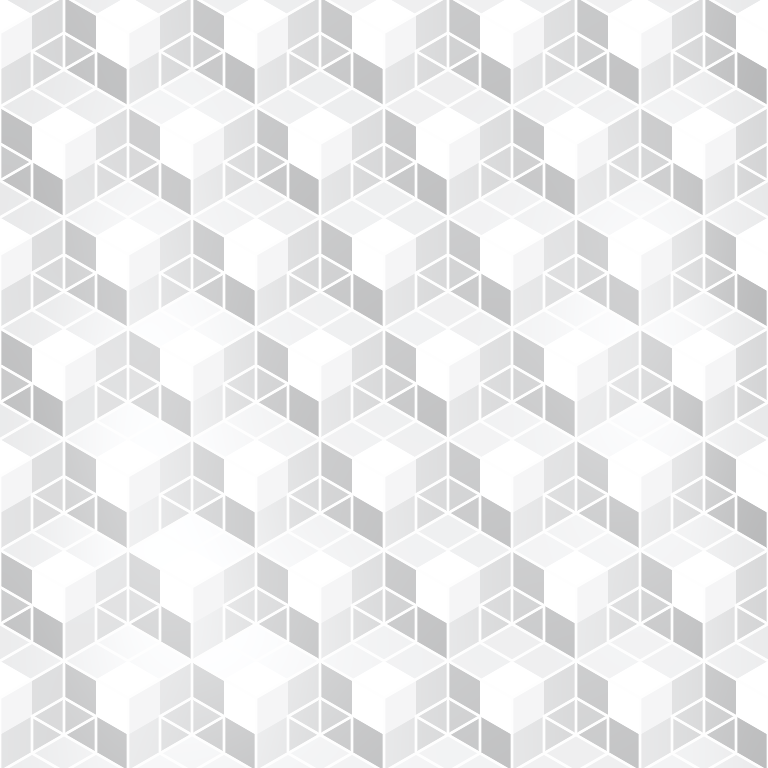
Write a three.js fragment shader that draws this pattern.

```glsl
// Pale isometric cubes with notched white corners, star-cut joints and soft pools of light.
varying vec2 vUv;

const float ROOT3 = 1.7320508;
const float CUBES_ACROSS = 6.0;

float hash(vec2 id) {
  return fract(sin(dot(id, vec2(127.1, 311.7))) * 4375.85);
}

float glow(vec2 centre, vec2 radius) {
  vec2 d = (vUv - centre) / radius;
  return exp(-dot(d, d));
}

// Offset from the nearest centre of a hexagonal grid with unit spacing
vec2 hexOffset(vec2 p) {
  vec2 period = vec2(1.0, ROOT3);
  vec2 a = mod(p + 0.5 * period, period) - 0.5 * period;
  vec2 b = mod(p, period) - 0.5 * period;
  return dot(a, a) < dot(b, b) ? a : b;
}

void main() {
  vec2 p = vUv * CUBES_ACROSS - vec2(0.5, 3.146);
  float aa = fwidth(vUv.x * CUBES_ACROSS);
  vec2 q = hexOffset(p);
  vec2 id = floor((p - q) * vec2(2.0, 2.0 / ROOT3) + 0.5);

  // Face coordinates: 0 at the front corner of the cube, 1 at its outline
  bool isTop = q.y * ROOT3 > abs(q.x);
  vec2 face = isTop
    ? vec2(ROOT3 * q.y + q.x, ROOT3 * q.y - q.x)
    : vec2(2.0 * abs(q.x), abs(q.x) - ROOT3 * q.y);

  // Quarters of the face
  vec2 far = smoothstep(0.5 - aa, 0.5 + aa, face);
  float notch = (1.0 - far.x) * (1.0 - far.y);
  float joint = far.x * far.y;
  float lower = (1.0 - far.x) * far.y;

  // Broad light, with a small change from cube to cube
  float light = 0.28 * smoothstep(0.0, 0.2, vUv.x) * smoothstep(1.0, 0.88, vUv.x)
    + 0.55 * glow(vec2(0.19, 0.42), vec2(0.13, 0.38))
    + 0.35 * glow(vec2(0.33, 0.18), vec2(0.14, 0.16))
    + 0.5 * glow(vec2(0.83, 0.57), vec2(0.11, 0.26))
    + 0.12 * (1.0 - vUv.y) + 0.16 * (hash(id) - 0.5);
  light = clamp(light, 0.0, 1.0);

  // Tone of each face
  float tone;
  float notchTone = 1.0;
  if (isTop) {
    tone = mix(0.915, 1.0, light) - 0.01 * far.x * (1.0 - light);
  } else if (q.x < 0.0) {
    tone = mix(0.745, 0.85, light) + 0.025 * joint - 0.01 * lower;
    tone += 0.015 * (face.x - face.y) + 0.015 * joint * sign(face.x - face.y);
  } else {
    tone = mix(0.855, 0.925, light) - 0.015 * joint + 0.01 * lower;
    tone -= 0.03 * (face.x - 0.5);
    notchTone = 0.96;
  }
  tone = mix(tone, notchTone, notch);

  // Face edges, the hexagon around each joint, and its spokes
  vec2 border = min(face, 1.0 - face);
  vec2 middle = max(abs(face - 0.5), 0.5 - face.yx);
  float edge = min(min(border.x, border.y), min(middle.x, middle.y));
  if (!isTop) {
    float spoke = max(abs(face.x - face.y), 0.5 - min(face.x, face.y));
    edge = min(edge, spoke);
  }
  float line = 1.0 - smoothstep(0.011 - 0.5 * aa, 0.011 + 0.5 * aa, 0.5 * edge);

  vec3 color = vec3(tone, tone + 0.002, tone + 0.006);
  gl_FragColor = vec4(mix(min(color, 1.0), vec3(0.995), line), 1.0);
}
```
